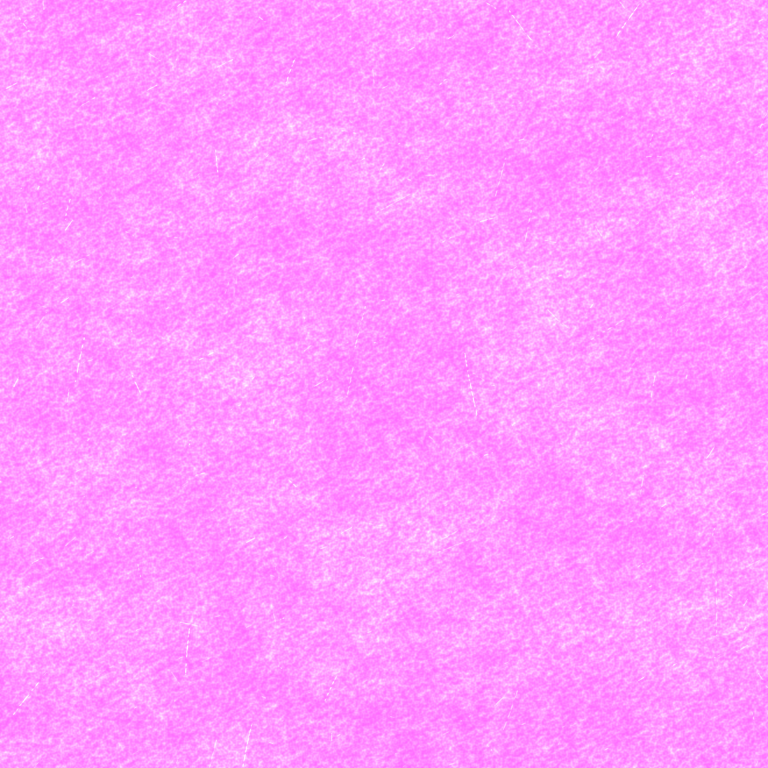
Write a Shadertoy shader that draws this texture.

```glsl
// Worn pink paper: soft clouds, patches and slanted fibrous grain built from
// layered gradient noise set the green channel; scattered pale flecks and
// thin broken scratches are drawn on top as line segments in jittered grids.

const vec3 DEEP_PINK = vec3(1.0, 0.42, 1.0);
const vec3 PALE_PINK = vec3(1.0, 1.0, 1.0);
const float BASE_GREEN = 0.583;     // typical green level
const float HIGHLIGHT_SKEW = 1.3;   // stretches the pale end of the tones

// Strength of each layer, as a standard deviation of green
const float CLOUD_AMOUNT = 0.021;
const float PATCH_AMOUNT = 0.023;
const float FIBRE_AMOUNT = 0.031;
const float GRAIN_AMOUNT = 0.041;
const float DUST_AMOUNT = 0.026;

// Cells across the canvas
const vec2 CLOUD_SCALE = vec2(5.0, 8.0);
const vec2 PATCH_SCALE = vec2(22.0, 30.0);
const vec2 FIBRE_SCALE = vec2(62.0, 115.0);
const vec2 GRAIN_SCALE = vec2(155.0, 215.0);
const float DUST_SCALE = 330.0;
const float SCRATCH_CELLS = 7.0;
const float FLECK_CELLS = 24.0;

const float FIBRE_ANGLE = 0.5;
const float SCRATCH_ANGLE = 1.37;
const float LINE_WIDTH = 0.0009;
const float TAU = 6.2831853;

// Integer hash: two random values from 0 to 1 for a cell
vec2 hash2(vec2 cell, float seed) {
    uvec2 v = uvec2(ivec2(cell) + ivec2(int(seed) * 7919, int(seed) * 104729));
    v = v * 1664525u + 1013904223u;
    v.x += v.y * 1664525u;
    v.y += v.x * 1664525u;
    v ^= v >> 16u;
    v.x += v.y * 1664525u;
    v.y += v.x * 1664525u;
    v ^= v >> 16u;
    return vec2(v >> 8u) / 16777216.0;
}

float cornerSlope(vec2 cell, vec2 corner, vec2 f, float seed) {
    float a = TAU * hash2(cell + corner, seed).x;
    return dot(vec2(cos(a), sin(a)), f - corner);
}

// Gradient noise scaled to a standard deviation of about one
float noise(vec2 p, float seed) {
    vec2 i = floor(p), f = p - i;
    vec2 u = f * f * f * (f * (f * 6.0 - 15.0) + 10.0);
    float low = mix(cornerSlope(i, vec2(0, 0), f, seed), cornerSlope(i, vec2(1, 0), f, seed), u.x);
    float high = mix(cornerSlope(i, vec2(0, 1), f, seed), cornerSlope(i, vec2(1, 1), f, seed), u.x);
    return 4.7 * mix(low, high, u.y);
}

vec2 rotate(vec2 p, float a) {
    float c = cos(a), s = sin(a);
    return vec2(c * p.x + s * p.y, c * p.y - s * p.x);
}

// One random segment per grid cell; returns the strongest coverage
float strokes(vec2 uv, float cells, float angle, float spread, vec2 lengths,
              float density, float pixel, float seed) {
    float cover = 0.0;
    vec2 home = floor(uv * cells);
    for (int y = -1; y <= 1; y++)
    for (int x = -1; x <= 1; x++) {
        vec2 cell = home + vec2(x, y);
        vec2 place = hash2(cell, seed), shape = hash2(cell, seed + 1.0);
        vec2 fate = hash2(cell, seed + 2.0);
        // Cubing keeps most strokes near the main direction
        float turn = 2.0 * shape.x - 1.0;
        vec2 d = rotate(uv - (cell + place) / cells, angle + spread * turn * turn * turn);
        float halfLen = 0.5 * mix(lengths.x, lengths.y, shape.y * shape.y);
        d.y += 0.05 * (fate.y - 0.5) * d.x * d.x / halfLen;
        float dist = length(vec2(max(abs(d.x) - halfLen, 0.0), d.y));
        float line = 1.0 - smoothstep(0.0, LINE_WIDTH + pixel * 0.6, dist);
        float strength = step(fate.x, density) * mix(0.35, 1.0, fate.y);
        cover = max(cover, line * strength);
    }
    return cover;
}

void mainImage(out vec4 fragColor, in vec2 fragCoord) {
    float pixel = 1.0 / iResolution.y;
    vec2 uv = fragCoord * pixel;
    vec2 slanted = rotate(uv, FIBRE_ANGLE);

    // Layered paper tone
    float patches = noise(rotate(uv, 0.25) * PATCH_SCALE, 2.0);
    float grain = noise(slanted * GRAIN_SCALE, 4.0);
    float tone = CLOUD_AMOUNT * noise(uv * CLOUD_SCALE, 1.0)
               + PATCH_AMOUNT * patches
               + FIBRE_AMOUNT * noise(slanted * FIBRE_SCALE, 3.0)
               + GRAIN_AMOUNT * grain
               + DUST_AMOUNT * noise(uv * DUST_SCALE, 5.0);
    float green = BASE_GREEN + tone + HIGHLIGHT_SKEW * tone * tone;

    // Wear marks, broken up by the grain
    float scratches = strokes(uv, SCRATCH_CELLS, SCRATCH_ANGLE, 1.0, vec2(0.02, 0.09), 0.75, pixel, 10.0);
    float flecks = strokes(uv, FLECK_CELLS, FIBRE_ANGLE, 1.6, vec2(0.003, 0.022), 0.55, pixel, 20.0);
    float broken = smoothstep(-1.3, 1.2, grain + 0.4 * patches);
    float wear = max(0.85 * scratches, 0.7 * flecks) * broken;
    green = mix(green, 1.0, wear);

    float paleness = clamp((green - DEEP_PINK.g) / (PALE_PINK.g - DEEP_PINK.g), 0.0, 1.0);
    fragColor = vec4(mix(DEEP_PINK, PALE_PINK, paleness), 1.0);
}
```
